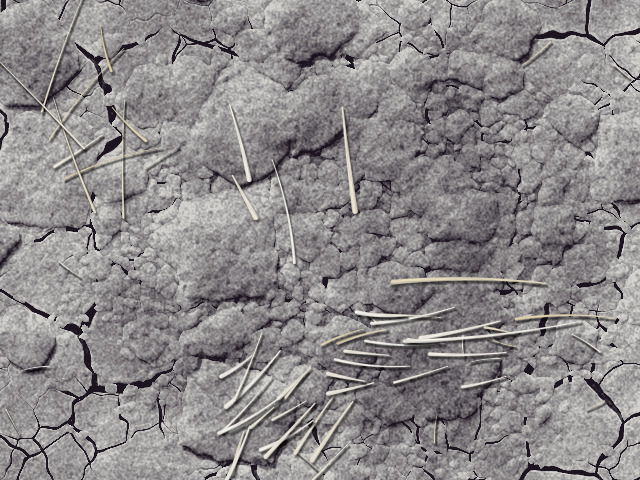
This texture is drawn by a Shadertoy shader. Its source:

```glsl
// Dry cracked soil with a heap of crumbly clods and scattered straw.
// A height field (Voronoi cracks, layered domes, gradient noise) is lit
// from the upper left, then bundles of bent straw are laid over it.

const vec3 SOIL_DARK = vec3(0.15, 0.12, 0.16);
const vec3 SOIL_PALE = vec3(0.63, 0.62, 0.62);
const vec3 STRAW_BLEACHED = vec3(0.93, 0.92, 0.90);
const vec3 STRAW_GOLDEN = vec3(0.84, 0.79, 0.64);
const vec2 LIGHT = vec2(-0.45, 0.89);
const vec2 HEAP = vec2(0.70, 0.54);
const vec2 CRUMBS = vec2(0.75, 0.47);

vec2 hash2(vec2 p) {
    vec3 a = fract(p.xyx * vec3(0.1031, 0.1030, 0.0973));
    a += dot(a, a.yzx + 33.33);
    return fract((a.xx + a.yz) * a.zy);
}

float corner(vec2 cell, vec2 offset) {
    return dot(hash2(cell) * 2.0 - 1.0, offset);
}

float gradientNoise(vec2 p) {
    vec2 i = floor(p), f = fract(p), e = vec2(1, 0);
    vec2 u = f * f * f * (f * (f * 6.0 - 15.0) + 10.0);
    return mix(mix(corner(i, f), corner(i + e, f - e), u.x),
               mix(corner(i + e.yx, f - e.yx), corner(i + e.xx, f - e.xx), u.x), u.y);
}

vec2 warp(vec2 p, float scale) {
    return vec2(gradientNoise(p * scale), gradientNoise(p * scale + 37.0));
}

mat2 rotation(float a) {
    return mat2(cos(a), -sin(a), sin(a), cos(a));
}

// 1 in the middle of an ellipse, fading to 0 outside it
float patchMask(vec2 p, vec2 centre, vec2 size) {
    return 1.0 - smoothstep(0.5, 1.3, length((p - centre) / size));
}

// Grooves of uneven width along Voronoi borders, closed in places
float cracks(vec2 p, float scale, float width) {
    vec2 q = p * scale, near = vec2(9), second = vec2(9);
    for (int y = -1; y <= 1; y++)
    for (int x = -1; x <= 1; x++) {
        vec2 cell = floor(q) + vec2(x, y);
        vec2 d = cell + 0.1 + 0.8 * hash2(cell + scale) - q;
        if (dot(d, d) < dot(near, near)) { second = near; near = d; }
        else if (dot(d, d) < dot(second, second)) second = d;
    }
    float edge = 0.5 * (dot(second, second) - dot(near, near)) / length(second - near) / scale;
    float w = max(width * (0.36 + 1.3 * gradientNoise(p * 5.0 + scale)), 0.0008);
    return -0.03 * smoothstep(0.0008, 0.003, w) * (1.0 - smoothstep(0.35 * w, w, edge));
}

// Blunt domes on a jittered grid, present only inside a patch
float clods(vec2 p, float scale, vec2 centre, vec2 size, float amount) {
    float top = -1.0;
    for (int y = -1; y <= 1; y++)
    for (int x = -1; x <= 1; x++) {
        vec2 cell = floor(p * scale) + vec2(x, y);
        vec2 r = hash2(cell + scale * 7.0), s = hash2(cell + scale * 3.0 + 50.0);
        vec2 middle = cell + 0.2 + 0.6 * r;
        if (s.x > amount * patchMask(middle / scale, centre, size)) continue;
        vec2 q = abs(rotation(6.28 * r.x) * (p * scale - middle)) * vec2(1.0, 0.85 + 0.4 * r.y);
        float radius = mix(0.34, 0.6, s.y);
        float d = mix(length(q), max(q.x, q.y), 0.5) / radius;
        if (d < 1.0) top = max(top, sqrt(1.0 - d * d) * radius * mix(0.45, 0.8, r.y) / scale);
    }
    return top;
}

float terrain(vec2 p) {
    vec2 q = p + 0.022 * warp(p, 9.0) + 0.014 * warp(p, 30.0);
    float h = min(cracks(q, 5.5, 0.011), cracks(q + 3.0, 11.0, 0.004));
    h = max(h, clods(q, 5.0, HEAP, vec2(0.75, 0.60), 0.26));
    h = max(h, clods(q, 9.0, HEAP, vec2(0.66, 0.52), 0.45));
    h = max(h, clods(q, 16.0, HEAP, vec2(0.55, 0.45), 0.6));
    h = max(h, clods(q, 27.0, CRUMBS, vec2(0.52, 0.40), 0.85));
    h = max(h, clods(q, 43.0, CRUMBS, vec2(0.70, 0.48), 0.8));
    float lumps = 0.012 * gradientNoise(p * 22.0) + 0.007 * gradientNoise(p * 47.0 + 5.0)
                + 0.0028 * gradientNoise(rotation(0.6) * p * 110.0);
    return h + lumps * mix(0.45, 1.0, smoothstep(0.0, 0.02, h));
}

vec3 soil(vec2 p) {
    float h = terrain(p), up = terrain(p + 0.013 * LIGHT), down = terrain(p - 0.011 * LIGHT);
    float slope = (max(h, -0.004) - max(terrain(p + 0.003 * LIGHT), -0.004)) / 0.003;
    float hollow = clamp((0.5 * (up + down) - h) / 0.012, -0.5, 1.2);
    float shadow = smoothstep(0.004, 0.028, up - h);
    float raised = smoothstep(0.002, 0.016, h);
    float heap = patchMask(p, CRUMBS, vec2(0.52, 0.42));
    float cavity = heap * (1.0 - smoothstep(-0.002, 0.008, h));
    vec2 g = rotation(0.7) * p;
    float grain = 0.34 * gradientNoise(g * 95.0) + 0.48 * gradientNoise(g * 190.0);
    float pits = smoothstep(0.18, 0.45, gradientNoise(g * 64.0 + 9.0));
    float tone = 1.02 + 0.45 * gradientNoise(p * 2.6) + 0.35 * gradientNoise(p * 7.0 + 4.0)
               + 0.25 * gradientNoise(p * 17.0);
    tone += 0.36 * slope / (1.0 + abs(slope)) + grain - 0.10 * raised - 0.15 * heap;
    tone -= 0.5 * shadow + 0.24 * hollow + 0.4 * cavity + 0.3 * pits * (0.4 + 0.6 * raised);
    tone -= 0.95 * smoothstep(0.006, 0.017, -h);
    return mix(SOIL_DARK, SOIL_PALE, clamp(tone, -0.08, 1.4));
}

// size = half length and half width, angle = mean and spread
vec3 straws(vec3 base, vec2 p, int count, vec2 centre, vec2 spread, vec2 angle, vec2 size, float seed) {
    float blur = 0.7 / iResolution.y;
    for (int i = 0; i < count; i++) {
        vec2 r = hash2(vec2(i, seed)), s = hash2(vec2(i, seed + 20.0)), t = hash2(vec2(i, seed + 40.0));
        mat2 turn = rotation(angle.x + angle.y * (s.x * 2.0 - 1.0));
        vec2 q = turn * (p - centre - spread * (r * 2.0 - 1.0));
        float reach = size.x * mix(0.3, 1.0, s.y), along = clamp(q.x / reach, -1.0, 1.0);
        q.y += 0.16 * reach * (t.x - 0.5) * along * along;
        float w = size.y * mix(0.45, 1.0, t.y) * (0.75 - 0.4 * along);
        vec2 c = q - turn * vec2(0.003, -0.006);
        float shade = length(vec2(max(abs(c.x) - reach, 0.0), c.y));
        float d = length(vec2(max(abs(q.x) - reach, 0.0), q.y));
        base *= 1.0 - 0.5 * (1.0 - smoothstep(0.0, w + 0.004, shade));
        vec3 tint = mix(STRAW_BLEACHED, STRAW_GOLDEN, t.x * t.x);
        tint *= 1.0 - 0.16 * smoothstep(0.0, w, -q.y) + 0.15 * gradientNoise(q * vec2(25, 300));
        base = mix(base, tint, 1.0 - smoothstep(w - blur, w + blur, d));
    }
    return base;
}

void mainImage(out vec4 fragColor, in vec2 fragCoord) {
    vec2 p = fragCoord / iResolution.y;
    vec3 color = soil(p);
    color = straws(color, p, 14, vec2(0.67, 0.50), vec2(0.65, 0.48), vec2(0.0, 3.1), vec2(0.04, 0.0018), 1.0);
    color = straws(color, p, 9, vec2(0.20, 0.77), vec2(0.14, 0.13), vec2(1.4, 1.3), vec2(0.13, 0.0030), 2.0);
    color = straws(color, p, 17, vec2(0.58, 0.13), vec2(0.12, 0.12), vec2(1.0, 0.5), vec2(0.09, 0.0046), 3.0);
    color = straws(color, p, 16, vec2(0.87, 0.27), vec2(0.18, 0.09), vec2(0.08, 0.3), vec2(0.09, 0.0042), 4.0);
    color = straws(color, p, 4, vec2(0.61, 0.56), vec2(0.14, 0.16), vec2(1.75, 0.4), vec2(0.11, 0.0052), 5.0);
    color = straws(color, p, 3, vec2(1.08, 0.39), vec2(0.12, 0.09), vec2(0.08, 0.12), vec2(0.19, 0.0052), 6.0);
    fragColor = vec4(color, 1.0);
}
```
